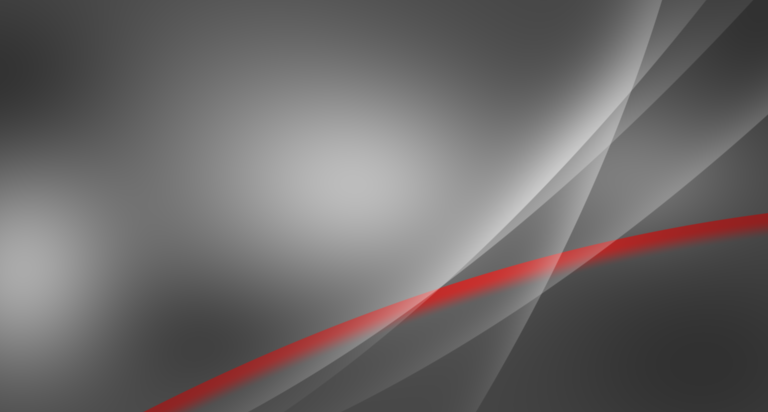
Give the GLSL for this background, as a Shadertoy shader.

```glsl
#define ASPECT 1.864
#define BASE_GREY 0.27
#define RED_DEEP vec3(0.55, 0.11, 0.11)
#define RED_BRIGHT vec3(0.80, 0.16, 0.15)
#define RED_CORE 0.015
#define RED_WIDTH 0.062
#define GLOW_SHAPE 1.3
#define GLOW_FLOOR 0.10

// Soft elliptical spot of light
float blob(vec2 p, vec2 centre, vec2 radii) {
    vec2 q = (p - centre) / radii;
    return exp(-dot(q, q));
}

// Signed distance to the parabola v = k.x + k.y*u + k.z*u*u, positive above
float parabola(float u, float v, vec3 k) {
    float slope = k.y + 2.0 * k.z * u;
    return (v - k.x - u * (k.y + k.z * u)) / sqrt(1.0 + slope * slope);
}

// Smooth one-pixel edge
float edge(float d) {
    float pixel = 1.0 / iResolution.y;
    return smoothstep(-pixel, pixel, d);
}

// Light that is sharp on one side of a curve and fades on the other,
// strongest where the position along x is near the centre
float glow(float d, float width, float x, float centre, float reach) {
    float t = (x - centre) / reach;
    float strength = GLOW_FLOOR + exp(-t * t);
    return edge(d) * strength * exp(-pow(max(d, 0.0) / width, GLOW_SHAPE));
}

// Blurred grey backdrop
float backdrop(vec2 p) {
    float grey = BASE_GREY;
    grey += 0.34 * blob(p, vec2(0.92, 0.54), vec2(0.33, 0.25));
    grey += 0.20 * blob(p, vec2(0.62, 0.62), vec2(0.42, 0.38));
    grey += 0.38 * blob(p, vec2(0.05, 0.34), vec2(0.23, 0.25));
    grey += 0.20 * blob(p, vec2(1.53, 0.58), vec2(0.26, 0.18));
    grey -= 0.10 * blob(p, vec2(0.00, 0.79), vec2(0.30, 0.20));
    grey -= 0.08 * blob(p, vec2(0.50, 0.20), vec2(0.25, 0.15));
    grey -= 0.08 * blob(p, vec2(1.85, 0.97), vec2(0.20, 0.25));
    grey -= 0.08 * blob(p, vec2(1.70, 0.12), vec2(0.35, 0.25));
    return grey;
}

vec3 addLight(vec3 col, float light) {
    return mix(col, vec3(0.97), clamp(light, 0.0, 1.0));
}

void mainImage(out vec4 fragColor, in vec2 fragCoord) {
    vec2 p = fragCoord / iResolution.xy * vec2(ASPECT, 1.0);
    vec3 col = vec3(backdrop(p));

    // Red ribbon, crisp above and soft below
    float below = -parabola(p.x, p.y, vec3(-0.192, 0.595, -0.125));
    float ribbon = edge(below) * (1.0 - smoothstep(RED_CORE, RED_WIDTH, below));
    float shine = (p.x - 1.2) / 0.45;
    vec3 red = mix(RED_DEEP, RED_BRIGHT, exp(-shine * shine));
    col = mix(col, red, 0.95 * ribbon);

    // Signed distances to the pale arcs, positive on the lit side
    float inner = parabola(p.x, p.y, vec3(-0.340, 0.300, 0.281));
    float outer = parabola(p.x, p.y, vec3(-0.249, 0.281, 0.220));
    float low = parabola(p.x, p.y, vec3(-0.276, 0.172, 0.195));
    float steep = -parabola(p.y, p.x, vec3(1.155, 0.597, -0.145));

    // Arcs of light
    col = addLight(col, 0.48 * glow(inner, 0.085, p.x, 1.32, 0.28));
    col = addLight(col, 0.32 * glow(outer, 0.085, p.x, 1.15, 0.50));
    col = addLight(col, 0.24 * glow(low, 0.060, p.x, 1.55, 0.55));
    col = addLight(col, 0.34 * glow(steep, 0.075, p.x, 1.45, 0.22));

    fragColor = vec4(col, 1.0);
}
```
